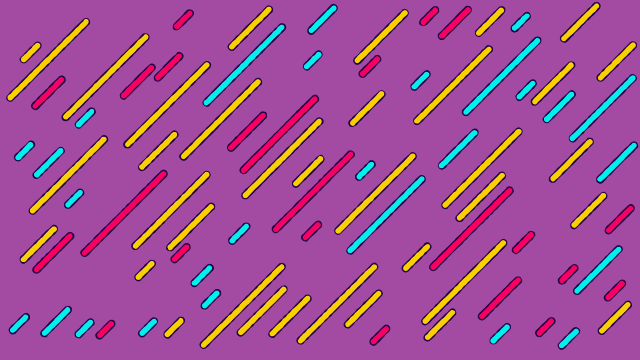
Reproduce this pattern procedurally as a WebGL 2 fragment shader.

```glsl
#version 300 es
precision highp float;

uniform vec2 u_resolution;
out vec4 fragColor;

const vec3 PURPLE = vec3(0.64, 0.29, 0.64);
const vec3 INK = vec3(0.14, 0.02, 0.28);
const vec3 YELLOW = vec3(0.98, 0.81, 0.01);
const vec3 CYAN = vec3(0.00, 0.94, 0.94);
const vec3 PINK = vec3(0.97, 0.00, 0.38);

float hash(vec2 p) {
    vec3 q = fract(p.xyx * vec3(0.1031, 0.1030, 0.0973));
    q += dot(q, q.yzx + 33.33);
    return fract((q.x + q.y) * q.z);
}

float noise(vec2 p) {
    vec2 i = floor(p);
    vec2 f = smoothstep(0.0, 1.0, fract(p));
    return mix(mix(hash(i), hash(i + vec2(1, 0)), f.x),
               mix(hash(i + vec2(0, 1)), hash(i + vec2(1, 1)), f.x), f.y);
}

// Distance to a segment lying on the x axis
float segmentDistance(vec2 p, float start, float len) {
    return length(vec2(p.x - clamp(p.x, start, start + len), p.y));
}

// Short, medium or long rod
float rodLength(float kind, float vary) {
    if (kind < 0.31) return 0.045 + 0.015 * vary;
    if (kind < 0.71) return 0.08 + 0.09 * vary;
    return 0.28 + 0.05 * vary * vary;
}

// Short rods are seldom yellow
vec3 rodColor(float len, float pick) {
    float yellowShare = len < 0.065 ? 0.1 : 0.54;
    if (pick < yellowShare) return YELLOW;
    return pick < mix(yellowShare, 1.0, 0.57) ? CYAN : PINK;
}

void main() {
    vec2 uv = gl_FragCoord.xy / u_resolution.y;
    float aspect = u_resolution.x / u_resolution.y;
    float blur = 0.6 / u_resolution.y;

    // Diagonal lanes: x runs along the rods, y across them
    vec2 p = vec2(uv.x + uv.y, uv.y - uv.x) * 0.70711;
    float spacing = 0.065;
    float lane = floor(p.y / spacing);
    float center = (lane + 0.5) * spacing;

    // Part of the lane that lies inside the canvas
    float enter = abs(center) + 0.035;
    float leave = min(1.41421 * aspect + center, 1.41421 - center) - 0.035;

    // Slightly uneven hand-cut outline
    float wobble = 0.0018 * (noise(p * 110.0 + 50.0) - 0.5);

    vec3 color = PURPLE;
    float start = enter + 0.13 * hash(vec2(lane + 60.0, 3.0));
    for (int i = 0; i < 16; i++) {
        vec2 id = vec2(lane + 60.0, float(i) * 7.0 + 11.0);
        float len = rodLength(hash(id), hash(id + 0.37));
        len = min(len, leave - start);
        if (len < 0.04) break;

        float shift = 0.036 * (hash(id + 1.71) - 0.5);
        float d = segmentDistance(p - vec2(0.0, center + shift), start, len);
        float outline = 1.0 - smoothstep(-blur, blur, d + wobble - 0.0114);
        float fill = 1.0 - smoothstep(-blur, blur, d - wobble - 0.0075);
        color = mix(color, INK, outline);
        color = mix(color, rodColor(len, hash(id + 2.93)), fill);

        start += len + 0.065 + 0.22 * hash(id + 4.19);
    }
    fragColor = vec4(color, 1.0);
}
```
